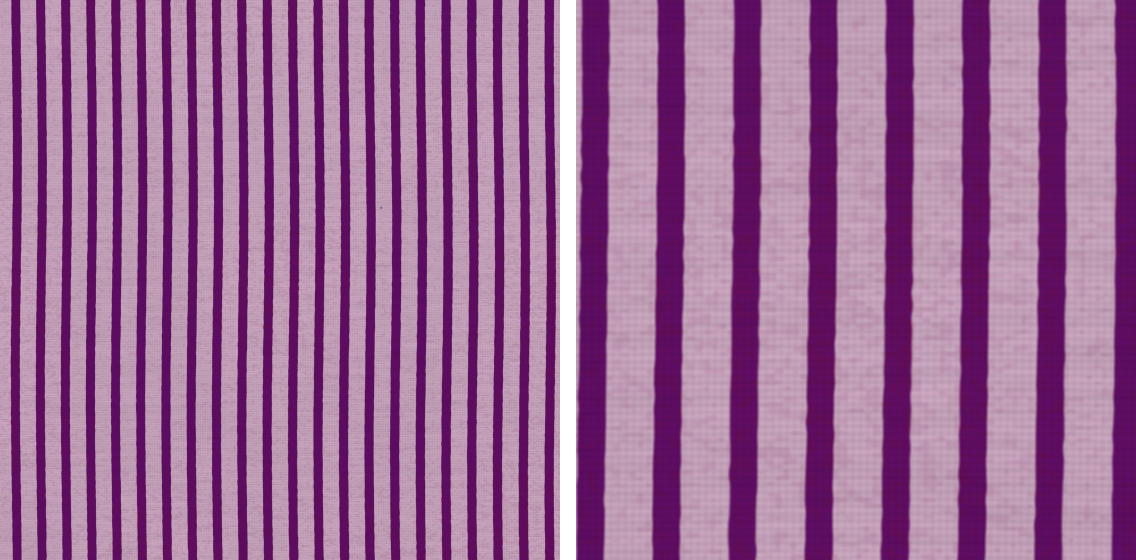
Left: the whole. Right: its middle third, enlarged.
This texture is drawn by a three.js fragment shader. Its source:

```glsl
// Knitted cotton with 22 narrow purple stripes running up a pale mauve ground.
// Stripes are a repeated distance across a gently bowed and swaying coordinate;
// thread rows, flecks and soft noise give the cloth its grain and wear.

#define STRIPE_PITCH 0.04539
#define FIRST_STRIPE 0.0297
#define STRIPE_WIDTH 0.0163
#define EDGE_SOFTNESS 0.0013
#define EDGE_ROUGHNESS 0.0008
#define BOW 0.0047
#define SWAY 0.0018
#define THREADS 230.0
#define WEAVE_DEPTH 0.035
#define FLECK_AMOUNT 0.55

varying vec2 vUv;

const vec3 PALE_MAUVE = vec3(0.757, 0.630, 0.718);
const vec3 ROSE_MAUVE = vec3(0.715, 0.540, 0.655);
const vec3 PURPLE = vec3(0.355, 0.050, 0.395);
const vec3 PLUM = vec3(0.375, 0.050, 0.325);
const vec3 INK_BLUE = vec3(0.36, 0.38, 0.62);

float hash(vec2 p) {
  return fract(sin(dot(p, vec2(127.1, 311.7))) * 43758.5453);
}

float noise(vec2 p) {
  vec2 i = floor(p);
  vec2 f = fract(p);
  f = f * f * (3.0 - 2.0 * f);
  return mix(mix(hash(i), hash(i + vec2(1.0, 0.0)), f.x),
             mix(hash(i + vec2(0.0, 1.0)), hash(i + vec2(1.0, 1.0)), f.x), f.y);
}

// Bends the cloth so that the stripes bow and drift slightly.
float clothX(vec2 p) {
  float bow = BOW * 4.0 * p.x * (1.0 - p.x);
  float sway = SWAY * cos(8.0 * (p.y - 0.72 + 0.2 * p.x));
  return p.x + bow - sway;
}

// Coverage of the printed stripe, with a slightly uneven edge.
float stripeMask(vec2 p) {
  float lane = (clothX(p) - FIRST_STRIPE) / STRIPE_PITCH + 0.5;
  float id = floor(lane);
  float side = step(0.5, fract(lane));
  float distanceToCentre = abs(fract(lane) - 0.5) * STRIPE_PITCH;
  float rough = noise(vec2(id * 7.0 + side * 3.0, p.y * 130.0)) - 0.5;
  float halfWidth = 0.5 * STRIPE_WIDTH + EDGE_ROUGHNESS * rough;
  return 1.0 - smoothstep(-EDGE_SOFTNESS, EDGE_SOFTNESS, distanceToCentre - halfWidth);
}

void main() {
  vec2 thread = vec2(clothX(vUv), vUv.y + 0.001 * sin(vUv.x * 9.0)) * THREADS;

  // Fine grid of stitches, streaked along the rows.
  float weave = 0.6 * sin(6.28318 * thread.y) + 0.4 * sin(6.28318 * thread.x);
  float fleck = noise(thread * vec2(0.9, 1.3));
  float streak = noise(thread * vec2(0.08, 0.9) + 41.0) - 0.5;
  float cloud = noise(vUv * 4.0 + 9.0);

  // Pink thread shows through the ground, redder thread through the stripes.
  float tint = FLECK_AMOUNT * smoothstep(0.45, 0.95, fleck + 0.25 * (cloud - 0.5));
  vec3 ground = mix(PALE_MAUVE, ROSE_MAUVE, tint + 0.12 * (1.0 - vUv.y));
  vec3 stripe = mix(PURPLE, PLUM, clamp(0.25 + tint + 0.4 * (cloud - 0.5), 0.0, 1.0));
  vec3 color = mix(ground, stripe, stripeMask(vUv));

  // Thread relief and faint uneven shade.
  color *= 1.0 + WEAVE_DEPTH * weave + 0.05 * streak + 0.03 * (cloud - 0.5);

  // One tiny stray fibre.
  float fibre = length((vUv - vec2(0.681, 0.629)) * vec2(1.0, 0.8));
  color = mix(color, INK_BLUE, 0.8 * (1.0 - smoothstep(0.001, 0.0028, fibre)));

  gl_FragColor = vec4(color, 1.0);
}
```
